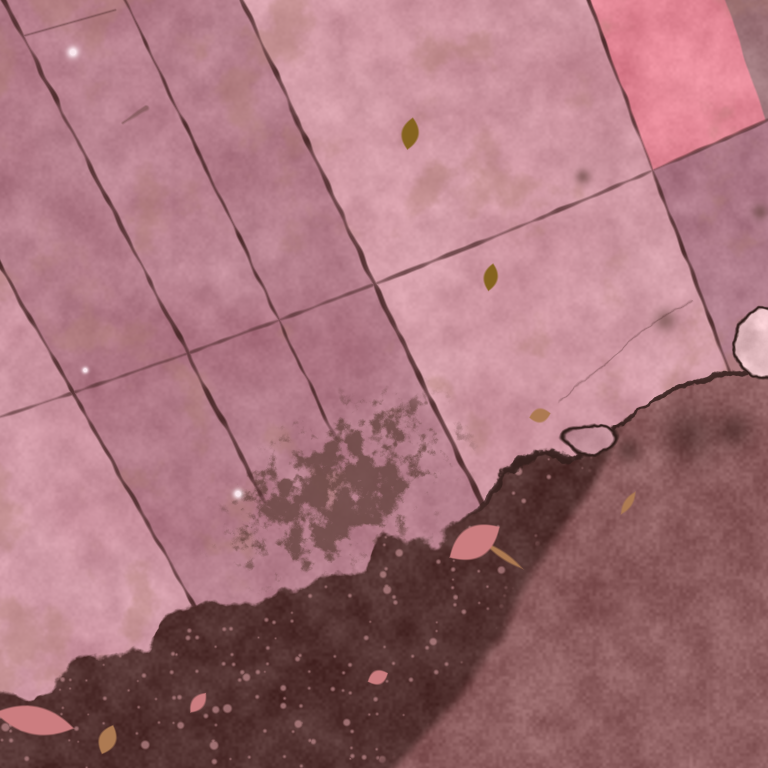
Reproduce this texture procedurally as a Shadertoy shader.

```glsl
// Pink paving slabs with slanted joints, breaking off into dark damp soil and asphalt, with fallen leaves.

float hash(vec2 p) {
  vec3 q = fract(p.xyx * .1031);
  q += dot(q, q.yzx + 33.33);
  return fract((q.x + q.y) * q.z);
}

float noise(vec2 p) {
  vec2 i = floor(p), f = fract(p);
  f = f * f * (3. - 2. * f);
  return mix(mix(hash(i), hash(i + vec2(1, 0)), f.x),
             mix(hash(i + vec2(0, 1)), hash(i + 1.), f.x), f.y);
}

// Fractal noise centred near zero
float fbm(vec2 p) {
  float sum = -.48, amp = .5;
  for (int i = 0; i < 5; i++) {
    sum += amp * noise(p);
    p = mat2(1.6, 1.2, -1.2, 1.6) * p + 7.3;
    amp *= .5;
  }
  return sum;
}

float ramp(float a, float b, float x) { return smoothstep(a, b, x); }

float fill(float d) {
  float soft = .001 + .7 / iResolution.y;
  return ramp(soft, -soft, d);
}

float blob(vec2 p, float x, float y, float r) {
  p -= vec2(x, y);
  return exp(-dot(p, p) / (r * r));
}

float segment(vec2 p, vec2 a, vec2 b) {
  p -= a;
  b -= a;
  return length(p - b * clamp(dot(p, b) / dot(b, b), 0., 1.));
}

// Pointed oval
float leaf(vec2 p, float x, float y, float angle, float len, float wide) {
  p -= vec2(x, y);
  vec2 axis = vec2(cos(angle), sin(angle));
  float t = dot(p, axis) / len;
  return fill(abs(dot(p, vec2(-axis.y, axis.x))) - wide * (1. - t * t));
}

float joint(float d, float width, float wear) {
  return fill(abs(d) - width * (.45 + wear)) * (.5 + .5 * wear);
}

// Height of the broken slab edge
float slabEdge(float x) {
  return .088 + .055 * ramp(.03, .12, x) + .065 * ramp(.185, .22, x) + .055 * ramp(.32, .47, x)
    + .035 * ramp(.47, .5, x) + .11 * ramp(.56, .7, x) + .11 * ramp(.72, .94, x);
}

// Sparse pale crumbs
float crumbs(vec2 p, float cells) {
  vec2 id = floor(p * cells), c = .3 + .4 * vec2(hash(id + 3.), hash(id + 9.));
  float r = .06 + .2 * hash(id + 21.);
  return step(.88, hash(id)) * fill((length(fract(p * cells) - c) - r) / cells);
}

void mainImage(out vec4 fragColor, in vec2 fragCoord) {
  vec2 p = fragCoord / iResolution.xy;
  float cloud = fbm(p * 9.), mottle = fbm(p * 34. + 11.);
  float grain = noise(p * 230.) - .5, wear = noise(p * 55.);
  float t = 1. - p.y, x = p.x + .003 * (noise(p * 40.) - .5);

  // Signed offsets from the joints
  float a = x - .005 - .52 * t, b = x - .163 - .48 * t;
  float c = x - .315 - .455 * t - .033 * t * t;
  float d = x - .766 - .38 * t, e = x - .57 * (t - .345);
  float f = x - .944 - .338 * t;
  float cross = p.y - .457 - .325 * x - .062 * x * x, above = fill(-cross);

  // Slab tints
  vec3 slab = mix(vec3(.8, .58, .63), vec3(.695, .475, .53), fill(-e));
  slab += .025 * fill(-a) * fill(b) * above;
  slab = mix(slab, vec3(.81, .59, .635), fill(-c));
  vec3 corner = mix(vec3(.88, .515, .575), vec3(.62, .46, .48), fill(-f));
  slab = mix(slab, mix(vec3(.67, .46, .52), corner, above), fill(-d));
  slab += cloud * vec3(.13, .16, .15) + mottle * .14 + .03 * grain;
  slab = mix(slab, vec3(.67, .48, .43), .4 * ramp(.08, .27, fbm(p * 16. + 40.)));

  // Moss and stains
  vec2 m = mat2(.85, -.5, .5, .85) * (p - vec2(.44, .365)) * vec2(7, 12);
  float moss = exp(-dot(m, m));
  float spots = .8 * ramp(.24, .47, .55 * moss + fbm(p * 65.)) * ramp(.05, .4, moss);
  spots += .6 * (blob(p, .759, .77, .009) + blob(p, .866, .583, .014) + blob(p, .99, .724, .01));
  spots += .5 * fill(segment(p, vec2(.16, .84), vec2(.19, .86)) - .005 * wear);
  slab = mix(slab, vec3(.4, .27, .25), min(spots, 1.));

  // Joints and hairline cracks
  float lines = max(joint(a, .0028, wear) * ramp(.34, .36, p.y), joint(b, .002, wear) * ramp(.41, .47, p.y));
  lines = max(lines, max(joint(c, .003, wear), joint(d, .0023, wear)));
  lines = max(lines, max(joint(e, .0026, wear), .75 * joint(cross, .0023, wear)));
  lines = max(lines, .5 * fill(segment(p, vec2(.03, .953), vec2(.15, .987)) - .001));
  vec2 q = p + .025 * vec2(fbm(p * 22.), fbm(p * 22. + 5.));
  lines = max(lines, .4 * fill(segment(q, vec2(.73, .48), vec2(.9, .615)) - .0007));
  slab = mix(slab, vec3(.29, .16, .16), lines);

  // Asphalt with damp soil
  vec3 ground = vec3(.54, .355, .36) + cloud * .14 + mottle * .15 + .07 * grain;
  vec3 soil = vec3(.32, .193, .187) + mottle * .16 + .05 * grain;
  float oil = blob(p, .898, .434, .034) + blob(p, .957, .44, .022) + blob(p, .818, .414, .016);
  float damp = .55 + .58 * p.y - .035 * exp(-20. * p.y) + .04 * cloud - p.x;
  ground = mix(ground, soil, max(.75 * min(oil, 1.), ramp(-.012, .012, damp)));
  float litter = max(crumbs(p, 45.), crumbs(p + .37, 90.)) * ramp(0., .05, damp);
  ground = mix(ground, vec3(.72, .52, .53), .75 * litter);

  // Ragged break with a shadowed gap, a chip and a pale shard
  float rim = p.y - slabEdge(p.x) - .045 * fbm(p * 28.);
  vec3 col = mix(ground, slab, ramp(-.004, .004, rim));
  float gap = fill(abs(rim + .003) - .005 * wear - .002) * ramp(.58, .66, p.x);
  float chip = length((q - vec2(.768, .43)) * vec2(.7, 1.1)) - .02;
  float shard = length(q - vec2(.995, .552)) - .04;
  col = mix(col, vec3(.2, .12, .11), max(.85 * gap, fill(min(chip, shard) - .004)));
  col = mix(col, vec3(.76, .56, .6) + .3 * mottle, fill(chip));
  col = mix(col, vec3(.86, .7, .72) + .4 * mottle, fill(shard));

  // Leaves, petals and bright flecks
  float green = max(leaf(p, .534, .826, 1.4, .021, .011), leaf(p, .639, .639, 1.4, .018, .009));
  col = mix(col, vec3(.52, .39, .12), green);
  float dry = max(leaf(p, .703, .459, .2, .014, .009), leaf(p, .14, .037, 1.2, .02, .011));
  dry = max(dry, max(leaf(p, .818, .345, 1., .017, .005), leaf(p, .655, .277, -.6, .03, .004)));
  col = mix(col, vec3(.68, .48, .32), dry);
  float petals = max(leaf(p, .618, .294, .55, .038, .02), leaf(p, .045, .062, -.2, .052, .018));
  petals = max(petals, max(leaf(p, .258, .085, .9, .016, .008), leaf(p, .492, .118, .4, .014, .009)));
  col = mix(col, vec3(.8, .49, .5), petals);
  float flecks = blob(p, .095, .932, .007) + blob(p, .31, .357, .006) + blob(p, .111, .518, .004);
  fragColor = vec4(mix(col, vec3(.98, .9, .93), min(1.3 * flecks, 1.)), 1);
}
```
